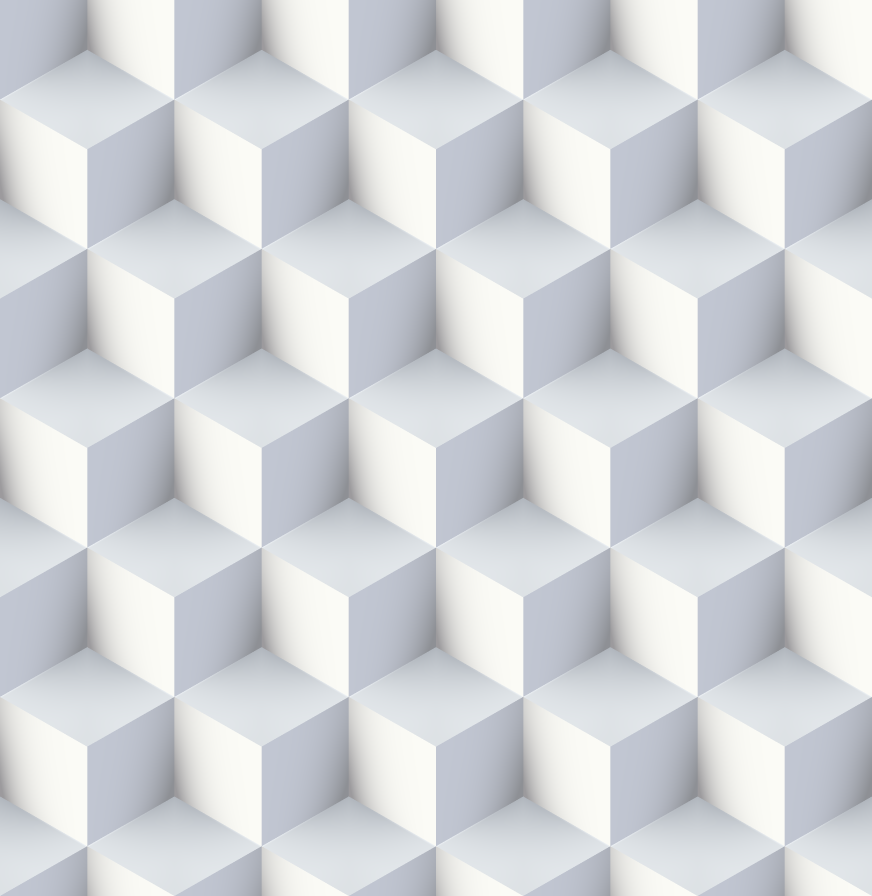
This pattern is drawn by a Shadertoy shader. Its source:

```glsl
// Stacked pale isometric cubes with soft shadows gathered in the recessed corners.
#define REPEATS vec2(5.0, 6.0)
#define TOP_LIT vec3(0.895, 0.912, 0.925)
#define TOP_SHADE vec3(0.690, 0.712, 0.740)
#define LEFT_LIT vec3(0.985, 0.985, 0.965)
#define LEFT_SHADE vec3(0.610, 0.605, 0.615)
#define RIGHT_LIT vec3(0.758, 0.778, 0.825)
#define RIGHT_SHADE vec3(0.555, 0.565, 0.585)
#define RIM_WIDTH 0.022
#define RIM_GAIN 0.05
#define SAMPLES 3

// Offset from the centre of the cube in one row; alternate rows shift by half.
vec2 cubeOffset(vec2 p, float row) {
    float x = p.x - 0.5 * mod(row, 2.0);
    return vec2(x - floor(x + 0.5), p.y - row);
}

float hexRadius(vec2 q) {
    return abs(q.y) + abs(q.x) * 2.0 / 3.0;
}

vec2 nearestCube(vec2 p) {
    float row = floor(p.y);
    vec2 lower = cubeOffset(p, row);
    vec2 upper = cubeOffset(p, row + 1.0);
    return hexRadius(lower) < hexRadius(upper) ? lower : upper;
}

// Face coordinates run from 0 at the recessed edges to 1 at the raised ones.
vec3 shadeTop(vec2 q) {
    vec2 face = 1.0 - 1.5 * q.y + vec2(q.x, -q.x);
    float nearEdge = min(face.x, face.y);
    float along = max(face.x, face.y);
    float corner = exp(-1.9 * dot(face, face));
    float crease = exp(-5.0 * nearEdge) * (1.0 - smoothstep(0.1, 1.0, along));
    vec3 color = mix(TOP_LIT, TOP_SHADE, clamp(0.55 * corner + 0.45 * crease, 0.0, 1.0));
    color -= 0.025 * smoothstep(0.5, 1.0, nearEdge);

    // Fine light rim that fades into the recessed corner
    float rim = 1.0 - smoothstep(0.0, RIM_WIDTH, nearEdge);
    return color + RIM_GAIN * rim * smoothstep(0.1, 0.7, along);
}

vec3 shadeSide(vec2 q, float height) {
    float across = 1.0 - 2.0 * abs(q.x);
    float depth = mix(1.0, 0.42, smoothstep(0.0, 1.0, height));
    float foot = exp(-7.0 * height) * (1.0 - smoothstep(0.0, 0.9, across));
    if (q.x < 0.0) {
        float shadow = exp(-4.2 * across - 2.0 * across * across) * depth;
        return mix(LEFT_LIT, LEFT_SHADE, clamp(shadow + 0.18 * foot, 0.0, 1.0));
    }
    float shadow = exp(-2.6 * across - 2.0 * across * across) * depth;
    return mix(RIGHT_LIT, RIGHT_SHADE, clamp(shadow + 0.22 * foot, 0.0, 1.0));
}

vec3 cubePattern(vec2 uv) {
    vec2 q = nearestCube(uv * REPEATS);
    float height = 1.5 * q.y + 1.0 - abs(q.x);
    return height > 1.0 ? shadeTop(q) : shadeSide(q, height);
}

void mainImage(out vec4 fragColor, in vec2 fragCoord) {
    // Average a grid of samples to smooth the face edges
    vec3 sum = vec3(0.0);
    for (int j = 0; j < SAMPLES; j++) {
        for (int i = 0; i < SAMPLES; i++) {
            vec2 jitter = (vec2(i, j) + 0.5) / float(SAMPLES) - 0.5;
            sum += cubePattern((fragCoord + jitter) / iResolution.xy);
        }
    }
    fragColor = vec4(sum / float(SAMPLES * SAMPLES), 1.0);
}
```
